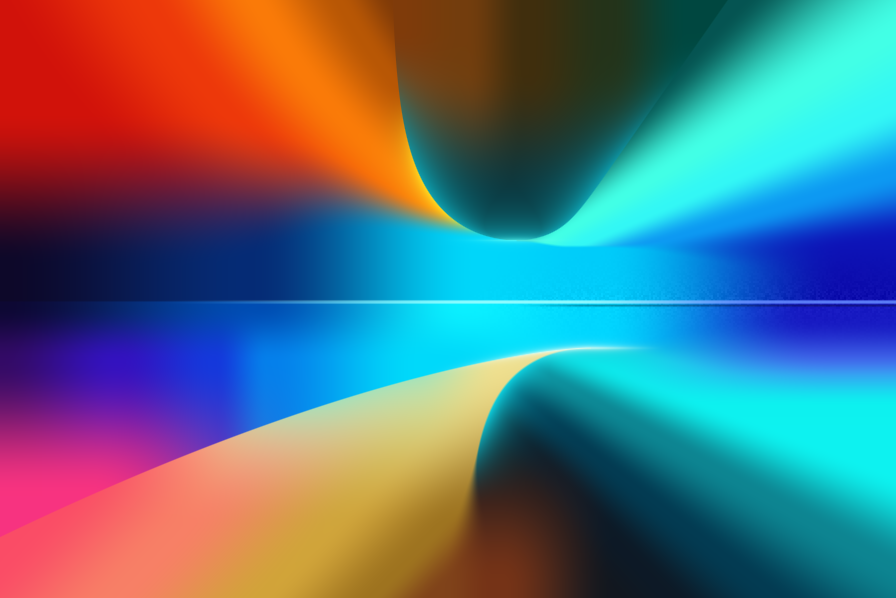
This background is drawn by a Shadertoy shader. Its source:

```glsl
// Blend five colours; each stop holds rgb and its position
vec3 ramp(float t, vec4 a, vec4 b, vec4 c, vec4 d, vec4 e) {
    vec3 col = mix(a.rgb, b.rgb, smoothstep(a.w, b.w, t));
    col = mix(col, c.rgb, smoothstep(b.w, c.w, t));
    col = mix(col, d.rgb, smoothstep(c.w, d.w, t));
    return mix(col, e.rgb, smoothstep(d.w, e.w, t));
}

// Rounded shoulder that rises steeply, then settles at one
float shoulder(float h, float size) {
    return sqrt(1.0 - exp(-max(h, 0.0) / size));
}

float hash(vec2 p) {
    return fract(sin(dot(p, vec2(127.1, 311.7))) * 4375.5);
}

// Blue band above and below the horizon
vec3 horizonBand(vec2 p) {
    vec3 upper = ramp(p.x, vec4(.05, .03, .16, 0), vec4(.02, .17, .46, .42),
        vec4(0, .84, .98, .8), vec4(0, .8, .98, 1), vec4(.05, .05, .68, 1.42));
    vec3 lower = ramp(p.x, vec4(.05, .03, .2, 0), vec4(0, .3, .7, .43),
        vec4(.04, .94, 1, .78), vec4(0, .84, 1, 1), vec4(.09, .1, .76, 1.36));
    vec3 violet = ramp(p.x, vec4(.2, .04, .4, 0), vec4(.2, .07, .75, .2),
        vec4(.08, .22, .86, .36), vec4(.02, .5, .92, .45), vec4(0, .85, .98, .7));
    lower = mix(lower, violet, smoothstep(.49, .395, p.y) * smoothstep(1., .75, p.x));
    lower = mix(lower, vec3(.97, .2, .5), smoothstep(.4, .17, p.y) * smoothstep(.55, .15, p.x));
    return mix(lower, upper, smoothstep(.494, .498, p.y));
}

// Red and orange sheet, yellow where it meets the bowl
vec3 warmSheet(vec2 p, float gap) {
    float drop = 1.0 - p.y;
    vec3 col = ramp(p.x - drop * (.55 + .9 * drop), vec4(.82, .07, .04, 0),
        vec4(.93, .22, .04, .25), vec4(.98, .48, .03, .43),
        vec4(.72, .34, .02, .57), vec4(.5, .23, .03, .66));
    float rim = exp(-max(gap, 0.0) / .022) * smoothstep(.86, .68, p.y);
    return mix(col, vec3(1, .85, .12), rim);
}

vec3 bowl(vec2 p, float depth) {
    vec3 col = ramp(p.x, vec4(.5, .23, .04, .66), vec4(.45, .24, .05, .78),
        vec4(.25, .18, .05, .88), vec4(.14, .2, .1, 1.02), vec4(0, .28, .25, 1.15));
    col = mix(col, vec3(.04, .2, .23), smoothstep(.88, .66, p.y));
    return mix(col, vec3(.05, .62, .68), exp(-depth / .05) * smoothstep(.95, .68, p.y));
}

vec3 upperBeam(vec2 p) {
    float angle = (p.y - .625 - .6 * (p.x - .97)) / max(p.x - .75, .05);
    return ramp(angle, vec4(.05, .1, .75, -.46), vec4(.05, .6, .95, -.31),
        vec4(.2, .97, .96, -.16), vec4(.26, 1, .9, .01), vec4(.02, .33, .32, .42));
}

// Pink to gold fan below the sweeping curve
vec3 fan(vec2 p, float below) {
    vec3 col = ramp(p.x - .95 * (p.y - .06), vec4(.98, .3, .4, 0),
        vec4(.97, .5, .4, .25), vec4(.82, .64, .22, .5),
        vec4(.62, .45, .12, .68), vec4(.5, .26, .1, .78));
    col = mix(col, vec3(.97, .94, .65), .8 * smoothstep(.12, .4, p.y) * smoothstep(.12, .4, p.x));
    float mint = exp(-max(below, 0.0) / .06) * smoothstep(.3, .58, p.x) * smoothstep(.84, .7, p.x);
    return mix(col, vec3(.55, .9, .78), .75 * mint);
}

// Dark hill opening into the lower cyan beam
vec3 hillBeam(vec2 p, float depth) {
    float angle = (.4 - .38 * (p.x - .986) - p.y) / max(p.x - .6, .1);
    vec3 col = ramp(angle, vec4(.05, .95, .94, 0), vec4(.05, .52, .57, .17),
        vec4(.01, .23, .32, .4), vec4(.05, .1, .15, .65), vec4(.07, .09, .12, .9));
    col = mix(col, vec3(.46, .2, .09), smoothstep(.28, .02, p.y) * smoothstep(1.03, .84, p.x));
    col = mix(col, vec3(.05, .82, .88), exp(-max(depth, 0.0) / .04) * smoothstep(.15, .33, p.y));
    return mix(col, vec3(.3, .48, .96), smoothstep(.32, .41, p.y) * smoothstep(1., 1.4, p.x));
}

void mainImage(out vec4 fragColor, in vec2 fragCoord) {
    vec2 p = fragCoord / iResolution.xy * vec2(1.5, 1);
    float px = 1.0 / iResolution.y;
    vec3 col = horizonBand(p);

    // Fine speckle beside the horizon
    float speckle = hash(floor(p * 300.0)) - .5;
    col += .06 * speckle * exp(-abs(p.y - .5) / .025) * smoothstep(.75, 1., p.x);

    // Horizon line with a dark seam under it
    float seam = exp(-pow((p.y - .489) / .002, 2.0)) * smoothstep(.85, 1., p.x);
    col *= 1.0 - .3 * seam;
    float line = smoothstep(.0045, .001, abs(p.y - .495));
    vec3 lineColor = mix(vec3(.65, 1, 1), vec3(.4, .55, 1), smoothstep(.95, 1.3, p.x));
    col = mix(col, lineColor, line * smoothstep(.25, .85, p.x) * .85);

    // Upper sheets and bowl
    float rise = p.y - .598;
    float leftGap = p.x - .865 + .211 * shoulder(rise, .121);
    float rightGap = .865 + .7 * max(rise, 0.0) + .072 * shoulder(rise, .02) - p.x;
    float tip = smoothstep(.5, .8, p.x);
    float sheetEdge = .685 - .065 * tip;
    float sheetSoft = mix(.13, .02, smoothstep(.3, .78, p.x));
    float sheet = smoothstep(sheetEdge - sheetSoft, sheetEdge + sheetSoft, p.y);
    col = mix(col, warmSheet(p, -leftGap), sheet * smoothstep(.9, .82, p.x));

    float beamSoft = mix(.003, .08, smoothstep(1., 1.5, p.x));
    float beamEdge = .598 - .01 * smoothstep(.865, .95, p.x);
    float beam = smoothstep(beamEdge - beamSoft, beamEdge + beamSoft, p.y);
    col = mix(col, upperBeam(p), beam * smoothstep(.863, .867, p.x));

    float inside = min(leftGap, rightGap);
    float bowlMask = clamp(.5 + inside / max(fwidth(inside), px), 0., 1.) * step(0.0, rise);
    col = mix(col, bowl(p, max(min(inside, rise * 1.5), 0.0)), bowlMask);
    float bowlRim = exp(-abs(rise) / .004) * exp(-pow((p.x - .865) / .06, 2.0));
    col = mix(col, vec3(.4, 1, .95), .7 * bowlRim);

    // Lower fan and hill
    float curve = .418 - .323 * pow(max(.986 - p.x, 0.0), 1.5);
    float below = curve - p.y;
    col = mix(col, fan(p, below), smoothstep(-px, px, below) * step(p.x, .99));
    float fall = .418 - p.y;
    float hillGap = p.x - .986 + .205 * shoulder(fall, .1);
    float hillSoft = max(fwidth(hillGap), mix(.002, .04, smoothstep(.25, .05, p.y)));
    float topSoft = mix(.003, .05, smoothstep(1., 1.25, p.x));
    float hill = smoothstep(-hillSoft, hillSoft, hillGap) * smoothstep(-topSoft, topSoft, fall);
    col = mix(col, hillBeam(p, min(hillGap, max(fall, 0.0) * 1.3)), hill);

    // Pale crest where the curve turns
    float crest = exp(-abs(below) / .005) * smoothstep(.7, .95, p.x) * smoothstep(1.12, .98, p.x);
    col = mix(col, vec3(.93, 1, .95), .85 * crest);
    fragColor = vec4(clamp(col, 0.0, 1.0), 1.0);
}
```
